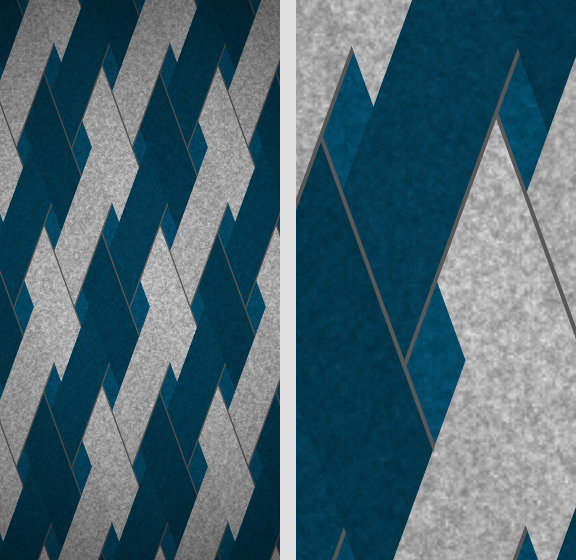
Left, the full canvas; right, a detail of the centre.
Reproduce this pattern procedurally as a WebGL 1 fragment shader.

```glsl
precision highp float;
// Interlaced slanted bands of speckled grey and deep blue, with thin dark seams and a vignette.
uniform vec2 u_resolution;

#define PERIOD 0.4141             // horizontal repeat, in canvas widths
#define SLOPE 2.755               // steepness of both band directions
#define APEX vec2(0.3646, 0.2310) // a grey tip, measured from the upper left
#define SEAM_WIDTH 0.0048
#define GRAIN_SCALE 110.0
#define GREY vec3(0.675, 0.675, 0.675)
#define NAVY vec3(0.012, 0.222, 0.308)
#define TEAL vec3(0.010, 0.285, 0.400)
#define SEAM vec3(0.345, 0.345, 0.345)
#define VIGNETTE vec2(0.09, 0.36)

float hash(vec2 p) {
  return fract(sin(dot(p, vec2(12.9898, 78.233))) * 43758.5453);
}

float valueNoise(vec2 p) {
  vec2 i = floor(p);
  vec2 f = fract(p);
  f = f * f * (3.0 - 2.0 * f);
  float low = mix(hash(i), hash(i + vec2(1.0, 0.0)), f.x);
  float high = mix(hash(i + vec2(0.0, 1.0)), hash(i + vec2(1.0, 1.0)), f.x);
  return mix(low, high, f.y);
}

// Fine mottling, centred on zero
float grain(vec2 p) {
  float sum = 0.0;
  for (int i = 0; i < 3; i++) {
    sum += valueNoise(p) - 0.5;
    p = p * 1.73 + vec2(17.3, 9.1);
  }
  return sum;
}

// Coverage of the interval a..b on an axis that wraps every unit
float span(float x, float a, float b, float blur) {
  float fromCentre = abs(fract(x - 0.5 * (a + b) + 0.5) - 0.5);
  return smoothstep(-blur, blur, 0.5 * (b - a) - fromCentre);
}

// Coverage of a thin line at a given position on the wrapping axis
float seam(float x, float at, float blur) {
  float halfWidth = 0.5 * SEAM_WIDTH * length(vec2(1.0, 1.0 / SLOPE)) / PERIOD;
  return span(x, at - halfWidth, at + halfWidth, blur);
}

void main() {
  vec2 pos = vec2(gl_FragCoord.x, u_resolution.y - gl_FragCoord.y) / u_resolution.x;
  vec2 uv = gl_FragCoord.xy / u_resolution;
  float blur = 0.6 / (u_resolution.x * PERIOD);

  // Oblique axes: p grows to the lower right, q to the lower left
  vec2 d = pos - APEX;
  float p = (d.x + d.y / SLOPE) / PERIOD;
  float q = (d.y / SLOPE - d.x) / PERIOD;

  // Each colour is a rising band joined by a crossing band
  float greyCross = span(q, 0.0, 0.346, blur);
  float navyCross = span(q, 0.528, 0.872, blur);
  float grey = max(span(p, 0.170, 0.520, blur), span(p, 0.0, 0.640, blur) * greyCross);
  float navy = max(span(p, 0.640, 1.0, blur), span(p, 0.520, 1.170, blur) * navyCross);

  // Crossing bands differ faintly in tone, like folded card
  vec3 greyTone = GREY * mix(0.98, 1.03, greyCross);
  vec3 navyTone = NAVY * mix(1.05, 0.97, navyCross);
  vec3 color = mix(TEAL, navyTone, navy);
  color = mix(color, greyTone, grey);

  // Mottling and sparse pale flecks, stronger on grey
  vec2 grainPos = pos * GRAIN_SCALE;
  float fleck = smoothstep(0.80, 0.98, valueNoise(grainPos * 1.4 + 41.0));
  color *= 1.0 + grain(grainPos) * mix(0.14, 0.19, grey);
  color += fleck * mix(vec3(0.015, 0.03, 0.035), vec3(0.09), grey);

  // Seams trace the overlapping edges
  float lines = seam(p, 0.0, blur) * span(q, -0.130, 0.528, blur);
  lines = max(lines, seam(p, 0.520, blur) * span(q, 0.346, 1.0, blur));
  lines = max(lines, seam(q, 0.0, blur) * span(p, 0.0, 0.640, blur));
  lines = max(lines, seam(q, 0.528, blur) * span(p, 0.520, 1.170, blur));
  color = mix(color, SEAM, lines);

  // Darken toward the edges, mostly at top and bottom
  vec2 edge = 2.0 * uv - 1.0;
  color *= 1.0 - dot(VIGNETTE, edge * edge);
  gl_FragColor = vec4(clamp(color, 0.0, 1.0), 1.0);
}
```
